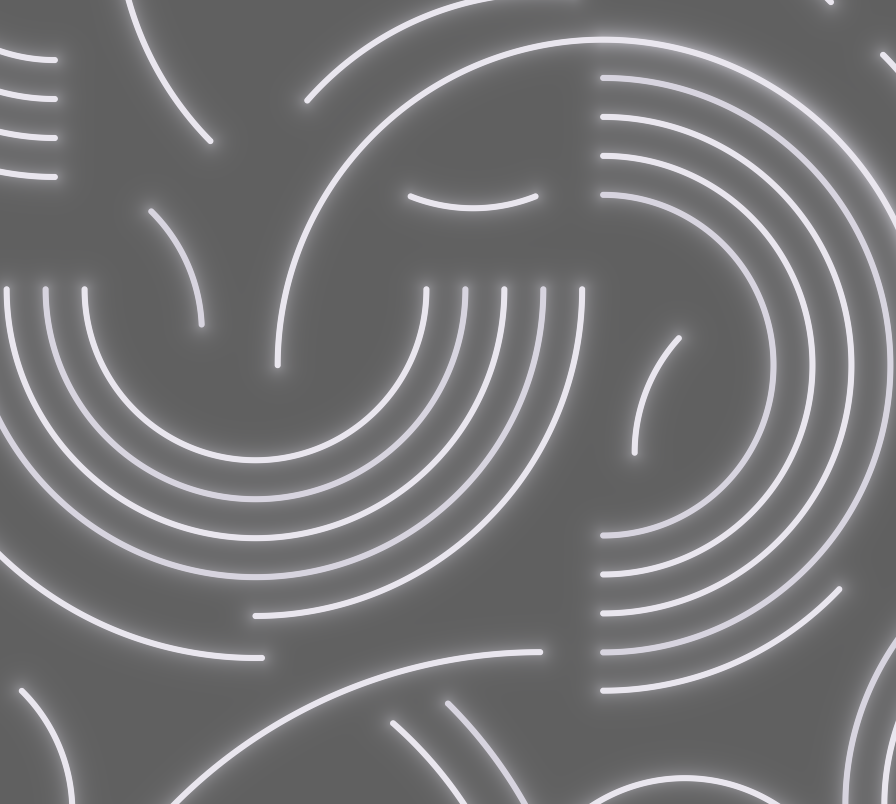
Write a WebGL 2 fragment shader that draws this pattern.

```glsl
#version 300 es
precision highp float;
// Glowing pale arcs, nested and scattered, on a flat grey ground.

uniform vec2 u_resolution;
out vec4 outColor;

const vec3 GROUND = vec3(0.376);
const vec3 BRIGHT = vec3(0.915, 0.9, 0.935);
const vec3 DIM = vec3(0.845, 0.83, 0.875);

vec2 point;       // canvas position: 768 units wide, y down from the top
float pixel;      // size of one pixel in those units
float glow = 0.0; // summed halo
float ink = 0.0;  // stroke coverage
vec3 inkColor = BRIGHT;

// Distance to a round-capped arc; angles in degrees, clockwise from +x
float arcDistance(vec2 center, float radius, float from, float to) {
    float middle = radians(0.5 * (from + to));
    float spread = radians(0.5 * (to - from));
    vec2 axis = vec2(cos(middle), sin(middle));
    vec2 q = point - center;
    q = vec2(dot(q, axis), abs(axis.x * q.y - axis.y * q.x));
    if (atan(q.y, q.x) < spread) return abs(length(q) - radius);
    return length(q - radius * vec2(cos(spread), sin(spread)));
}

// Add one stroke and its halo
void arc(vec2 center, float radius, float from, float to, vec3 color) {
    float d = arcDistance(center, radius, from, to) - 2.6;
    float cover = 1.0 - smoothstep(-0.6 * pixel, 0.6 * pixel, d);
    inkColor = mix(inkColor, color, step(0.001, cover));
    ink = max(ink, cover);
    glow += 0.22 * exp(-max(d, 0.0) / 7.0);
}

// Nested arcs, evenly spaced; every period-th one is dim
void nest(vec2 center, float inner, int count, float from, float to, int shift, int period) {
    for (int i = 0; i < count; i++) {
        vec3 color = (i + shift) % period == 0 ? DIM : BRIGHT;
        arc(center, inner + 33.4 * float(i), from, to, color);
    }
}

void main() {
    pixel = 768.0 / u_resolution.x;
    point = vec2(gl_FragCoord.x, u_resolution.y - gl_FragCoord.y) * pixel;

    // Lower half rings and their outer strokes
    vec2 bowl = vec2(219.0, 248.0);
    nest(bowl, 146.5, 4, 0.0, 180.0, 1, 2);
    arc(bowl, 280.0, 0.0, 90.0, BRIGHT);
    arc(bowl, 316.0, 89.0, 180.0, BRIGHT);

    // Right half rings; the outer sweep is doubled on its right side
    vec2 wheel = vec2(517.0, 313.0);
    nest(wheel, 146.0, 4, -90.0, 90.0, 0, 3);
    arc(wheel, 279.0, 43.5, 90.0, BRIGHT);
    arc(wheel, 279.0, 180.0, 360.0, BRIGHT);
    arc(wheel, 279.0, 270.0, 360.0, BRIGHT);

    // Rings cut by the canvas edges
    nest(vec2(47.0, -95.0), 146.5, 4, 90.0, 180.0, 1, 5);
    nest(vec2(971.0, 690.0), 213.0, 2, 180.0, 270.0, 1, 2);
    arc(vec2(587.0, 813.0), 146.0, 180.0, 360.0, BRIGHT);

    // Long single sweeps
    arc(vec2(467.0, 265.0), 271.0, 221.3, 275.0, BRIGHT);
    arc(vec2(379.0, -75.0), 279.0, 135.4, 180.0, BRIGHT);
    arc(vec2(463.0, 1001.0), 442.0, 215.0, 270.0, BRIGHT);
    arc(vec2(105.0, 884.0), 351.5, -48.7, -20.0, BRIGHT);
    arc(vec2(105.0, 884.0), 396.0, -45.2, -20.0, DIM);
    arc(vec2(913.0, -199.0), 284.0, 135.0, 160.0, BRIGHT);
    arc(vec2(559.0, 245.0), 280.0, -45.0, -20.0, BRIGHT);

    // Short scattered dashes
    arc(vec2(27.0, 285.0), 146.0, -45.3, -2.7, DIM);
    arc(vec2(-84.0, 696.0), 146.0, -45.3, -2.7, BRIGHT);
    arc(vec2(405.5, 32.5), 146.0, 68.5, 111.5, BRIGHT);
    arc(vec2(690.0, 388.0), 146.0, 180.0, 222.2, BRIGHT);

    vec3 color = mix(GROUND, vec3(0.96, 0.95, 1.0), 1.0 - exp(-1.3 * glow));
    outColor = vec4(mix(color, inkColor, ink), 1.0);
}
```
